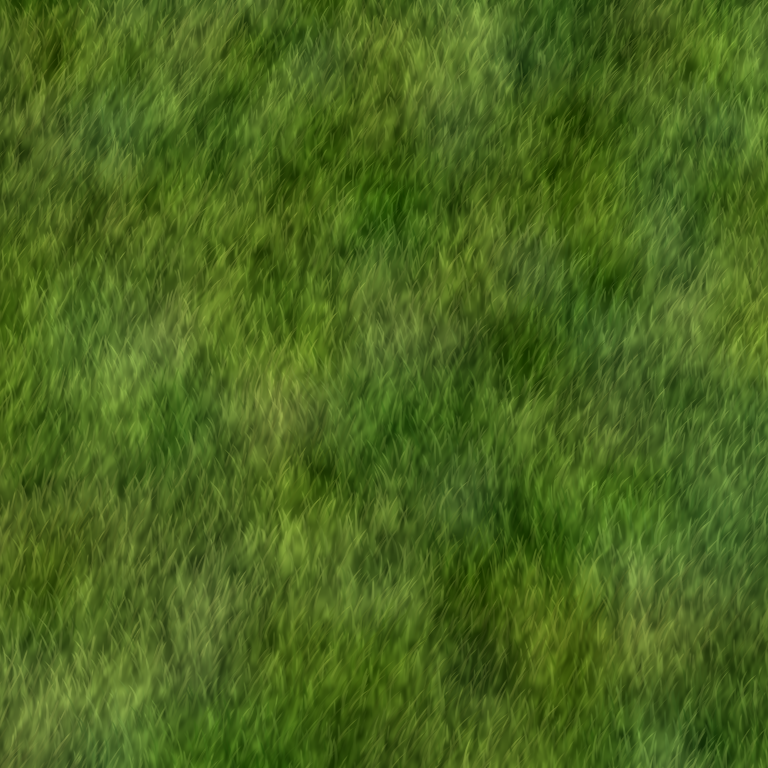
Reproduce this texture procedurally as a WebGL 2 fragment shader.

```glsl
#version 300 es
precision highp float;
// A windswept meadow seen at a slant: many layers of tapered, bent blades
// are scattered on jittered grids over a fibrous undergrowth. Slow noise
// tints the blades by root position, so patches get ragged grassy borders.

uniform vec2 u_resolution;
out vec4 outColor;

const int LAYERS = 22;
const vec2 GRID = vec2(22.0, 18.0);      // blade cells per unit of ground
const float RECEDE = 0.5;                // shrinking towards the top
const vec3 SHADE = vec3(0.17, 0.28, 0.05);
const vec3 SUNLIT = vec3(0.45, 0.55, 0.215);
const vec3 WARMTH = vec3(0.065, 0.005, 0.0);
const vec3 HAZE = vec3(0.02, 0.0, 0.09);

float hash(vec2 p) {
    return fract(sin(dot(p, vec2(127.1, 311.7))) * 43758.5453);
}

float noise(vec2 p) {
    vec2 i = floor(p), f = fract(p);
    f = f * f * (3.0 - 2.0 * f);
    return mix(mix(hash(i), hash(i + vec2(1, 0)), f.x),
               mix(hash(i + vec2(0, 1)), hash(i + vec2(1, 1)), f.x), f.y);
}

// Noise centred on zero
float sway(vec2 p) {
    return noise(p) - 0.5;
}

// Brightness of the meadow: broad patches, tufts and small clumps
float patchTone(vec2 p) {
    vec2 slanted = vec2(p.x - 0.25 * p.y, p.y * 0.85);
    return 0.52 * sway(slanted * 4.5 + 3.7) + 0.46 * sway(slanted * 11.0 + 9.1)
         + 0.42 * sway(slanted * 25.0 + 5.3);
}

vec3 grassColor(float tone, float warmth, float haze) {
    return mix(SHADE, SUNLIT, clamp(tone, -0.25, 1.25)) + WARMTH * warmth + HAZE * haze;
}

// Fine broken streaks running along the lean of the grass
float fibres(vec2 uv, float lean) {
    float across = uv.x - lean * uv.y + 0.03 * noise(uv * 5.0) + 0.014 * noise(uv * 27.0);
    return 0.6 * sway(vec2(across * 95.0, uv.y * 30.0))
         + 0.8 * sway(vec2(across * 185.0, uv.y * 70.0) + 31.0);
}

// Coverage of a blade; d is measured from its root, t runs root to tip
float bladeMask(vec2 d, float t, float reach, float bend, float width, float blur) {
    float spine = reach * t * (1.0 - bend + bend * t);
    float halfWidth = width * (1.0 - 0.75 * t);
    float side = 1.0 - smoothstep(halfWidth * 0.3, halfWidth + blur, abs(d.x - spine));
    return side * smoothstep(0.0, 0.3, t) * (1.0 - smoothstep(0.8, 1.0, t));
}

// Paints one layer of blades over the colour below
vec3 paintLayer(vec3 color, vec2 ground, float layer, float lean, float blur) {
    vec2 offset = layer * vec2(0.37, 0.61);
    vec2 home = floor(ground * GRID + offset);
    for (int j = -1; j <= 0; j++) {
        for (int i = -1; i <= 1; i++) {
            vec2 cell = home + vec2(i, j);
            vec2 seed = cell + layer * vec2(17.0, 29.0);
            vec2 jitter = vec2(hash(seed), hash(seed + 51.3));
            vec2 root = (cell + jitter - offset) / GRID;
            vec2 d = ground - root;
            float pick = hash(seed + 87.9);
            float span = mix(0.4, 1.0, pick) / GRID.y;
            float t = d.y / span;
            if (t <= 0.0 || t >= 1.0) continue;

            float stray = fract(pick * 37.0) - 0.5;
            float slope = clamp(lean + 0.95 * stray, -0.8, 0.8);
            float bend = mix(0.1, 1.2, fract(pick * 53.0));
            float width = mix(0.0013, 0.0029, fract(pick * 71.0));
            float mask = bladeMask(d, t, slope * span, bend, width, blur);
            if (mask <= 0.0) continue;

            float vary = fract(pick * 113.0) - 0.5;
            float tone = 0.55 + patchTone(root) + 0.68 * vary + 0.3 * (t - 0.5);
            float warmth = 1.3 * sway(root * 6.0 + 20.0) + 0.4 * stray;
            float haze = sway(root * 8.0 + 43.0);
            color = mix(color, grassColor(tone, warmth, haze), 0.66 * mask);
        }
    }
    return color;
}

void main() {
    vec2 uv = gl_FragCoord.xy / u_resolution;

    // Slanted ground: everything gets finer with height
    float scale = 1.0 + RECEDE * uv.y;
    vec2 ground = vec2((uv.x - 0.5) * scale, uv.y * (1.0 + 0.5 * RECEDE * uv.y));
    float blur = max(0.0008, scale / u_resolution.y);

    // Wind direction, corrected for the narrowing ground
    float wind = 0.18 + 0.55 * sway(uv * 4.0 + 12.0) + 0.3 * sway(uv * 10.0 + 7.0);
    float lean = wind + (uv.x - 0.5) * RECEDE / scale;

    // Dim undergrowth
    float streak = fibres(uv, 0.2);
    float tone = 0.3 + patchTone(ground) + 0.4 * streak;
    vec3 color = grassColor(tone, sway(ground * 6.0 + 20.0), sway(ground * 8.0 + 43.0));

    // Blades, then a light streaking over all of them
    for (int k = 0; k < LAYERS; k++) {
        color = paintLayer(color, ground, float(k), lean, blur);
    }
    color *= 1.04 + 0.34 * streak;

    outColor = vec4(color, 1.0);
}
```
